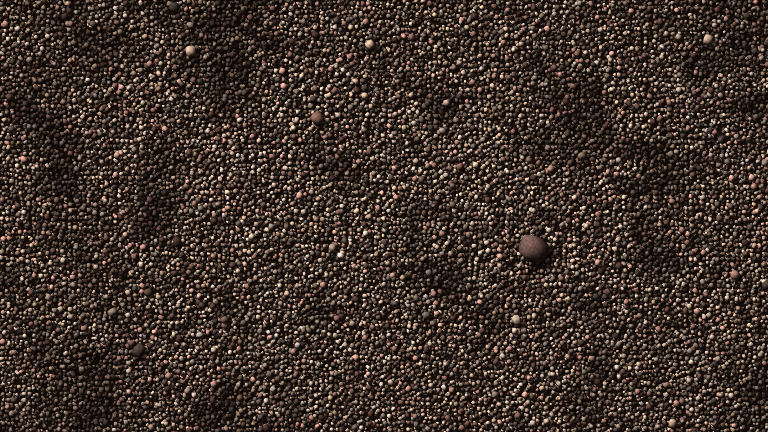
A Shadertoy shader for this texture:

```glsl
// Coarse brown sand with scattered pebbles under low light from the upper left.

// Sine-free hash: three random values per cell.
vec3 hash3(vec2 p) {
    vec3 q = fract(p.xyx * vec3(0.1031, 0.1030, 0.0973));
    q += dot(q, q.yxz + 33.33);
    return fract((q.xxy + q.yzz) * q.zyx);
}

float valueNoise(vec2 p) {
    vec2 cell = floor(p), f = fract(p);
    f = f * f * (3.0 - 2.0 * f);
    return mix(mix(hash3(cell).x, hash3(cell + vec2(1, 0)).x, f.x),
               mix(hash3(cell + vec2(0, 1)).x, hash3(cell + vec2(1, 1)).x, f.x), f.y);
}

// Rotated, squashed blob with slightly squared sides; 1.0 on its rim.
float outline(vec2 p, float radius, vec3 rnd) {
    float angle = rnd.x * 6.2832;
    vec2 axis = vec2(cos(angle), sin(angle));
    vec2 q = vec2(dot(p, axis), dot(p, vec2(-axis.y, axis.x)) / mix(0.68, 1.0, rnd.y));
    q /= radius;
    return mix(length(q), 1.08 * max(abs(q.x), abs(q.y)), 0.6 * rnd.z);
}

// Cast shadow first, then the lit dome on top.
void drawGrain(inout vec3 color, vec2 p, float radius, vec3 rnd, vec3 albedo) {
    float pixel = 1.0 / iResolution.y;
    float shadow = outline(p - vec2(0.42, -0.46) * radius, radius, rnd);
    color *= 0.24 + 0.76 * smoothstep(0.75, 1.25, shadow);

    float d = outline(p, radius, rnd);
    vec2 slope = p / max(length(p), 1e-5) * min(d, 1.0);
    vec3 normal = vec3(slope, sqrt(max(1.0 - dot(slope, slope), 0.0)));
    float light = max(dot(normal, normalize(vec3(-0.5, 0.55, 0.72))), 0.0);
    float cover = clamp((1.0 - d) * radius / pixel + 0.5, 0.0, 1.0);
    color = mix(color, albedo * (0.09 + 0.95 * light), cover);
}

// Ochre, grey and reddish minerals of varied brightness.
vec3 mineral(vec3 rnd) {
    vec3 tint = mix(vec3(1.06, 0.89, 0.74), vec3(0.96, 0.90, 0.84), rnd.x);
    tint = mix(tint, vec3(1.04, 0.78, 0.70), step(0.86, rnd.y));
    return tint * mix(0.27, 0.96, pow(rnd.z, 1.1));
}

// Jittered grid, walked from lower right so shadows fall on grains already drawn.
void scatter(inout vec3 color, vec2 uv, float cells, float density, vec2 sizes, float seed) {
    vec2 p = uv * cells + seed;
    for (int y = -1; y <= 1; y++) {
        for (int x = 1; x >= -1; x--) {
            vec2 cell = floor(p) + vec2(x, y);
            vec3 place = hash3(cell + seed);
            if (place.z > density) continue;
            vec3 shape = hash3(cell + seed + 71.3);
            vec3 kind = hash3(cell + seed + 153.7);
            float radius = mix(sizes.x, sizes.y, shape.z * kind.y) / cells;
            vec2 offset = (p - cell - 0.1 - 0.8 * place.xy) / cells;
            drawGrain(color, offset, radius, shape, mineral(kind));
        }
    }
}

void mainImage(out vec4 fragColor, in vec2 fragCoord) {
    vec2 uv = fragCoord / iResolution.y;
    float aspect = iResolution.x / iResolution.y;
    vec3 color = vec3(0.05, 0.035, 0.028);

    // Sand bed, fine to coarse
    scatter(color, uv, 96.0, 1.0, vec2(0.40, 0.62), 11.0);
    scatter(color, uv, 84.0, 0.85, vec2(0.36, 0.62), 37.0);
    scatter(color, uv, 66.0, 0.40, vec2(0.32, 0.58), 59.0);

    // Uneven ground with dark hollows
    float relief = 0.6 * valueNoise(uv * 8.0 + 3.0) + 0.4 * valueNoise(uv * 21.0);
    color *= mix(0.55, 1.10, smoothstep(0.14, 0.52, relief));

    // Pebbles, one large reddish stone and a pale chip
    scatter(color, uv, 24.0, 0.025, vec2(0.20, 0.46), 83.0);
    drawGrain(color, uv - vec2(0.695 * aspect, 0.425), 0.036,
              vec3(0.93, 0.4, 0.5), vec3(0.46, 0.36, 0.34));
    drawGrain(color, uv - vec2(0.444 * aspect, 0.408), 0.009,
              vec3(0.95, 0.0, 0.8), vec3(1.0, 0.97, 0.94));

    // Rough mineral surface, faint corner falloff and warm black level
    color *= 0.84 + 0.32 * valueNoise(uv * 230.0);
    vec2 edge = uv / vec2(aspect, 1.0) - 0.5;
    color *= 1.04 - 0.25 * dot(edge, edge);
    fragColor = vec4(color + vec3(0.040, 0.018, 0.010), 1.0);
}
```
